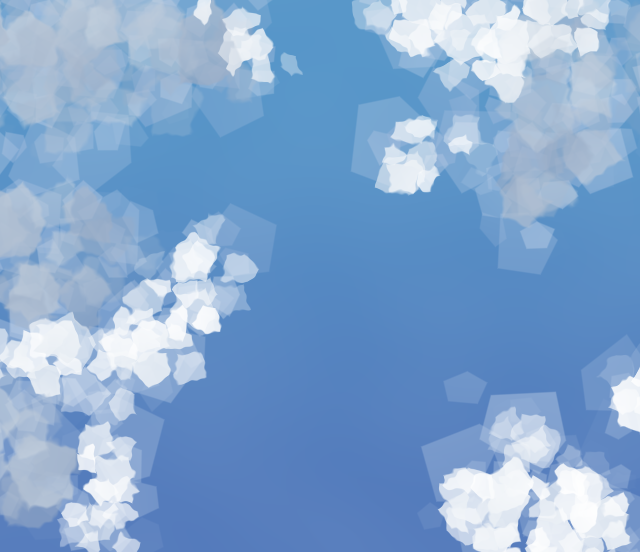
Reproduce this texture procedurally as a WebGL 2 fragment shader.

```glsl
#version 300 es
precision highp float;

uniform vec2 u_resolution;
out vec4 fragColor;

const float TAU = 6.28319;

float hash(vec2 p) {
  vec3 q = fract(p.xyx * vec3(0.1031, 0.1030, 0.0973));
  q += dot(q, q.yzx + 33.33);
  return fract((q.x + q.y) * q.z);
}

vec2 direction(float angle) {
  return vec2(cos(angle), sin(angle));
}

float cornerSlope(vec2 cell, vec2 offset) {
  return dot(direction(TAU * hash(cell)), offset);
}

float gradientNoise(vec2 p) {
  vec2 i = floor(p), f = fract(p);
  vec2 u = f * f * f * (f * (f * 6.0 - 15.0) + 10.0);
  vec2 e = vec2(1.0, 0.0);
  float low = mix(cornerSlope(i, f), cornerSlope(i + e.xy, f - e.xy), u.x);
  float high = mix(cornerSlope(i + e.yx, f - e.yx), cornerSlope(i + 1.0, f - 1.0), u.x);
  return mix(low, high, u.y);
}

// One soft elliptical mass: 1 at its centre, 0 on its rim
float mass(vec2 p, vec2 centre, vec2 radii, float angle) {
  vec2 axis = direction(angle), q = p - centre;
  return 1.0 - length(vec2(dot(q, axis), dot(q, vec2(-axis.y, axis.x))) / radii);
}

float shadedCloud(vec2 p) {
  float d = mass(p, vec2(0.06, 0.88), vec2(0.30, 0.21), -0.1);
  d = max(d, mass(p, vec2(0.34, 0.93), vec2(0.20, 0.10), -0.4));
  d = max(d, mass(p, vec2(1.05, 0.85), vec2(0.27, 0.18), 0.1));
  d = max(d, mass(p, vec2(0.95, 0.70), vec2(0.10, 0.18), 0.1));
  d = max(d, mass(p, vec2(0.07, 0.53), vec2(0.26, 0.15), 0.15));
  return max(d, mass(p, vec2(0.02, 0.20), vec2(0.14, 0.16), 0.0));
}

float sunlitCloud(vec2 p) {
  float d = mass(p, vec2(0.82, 0.94), vec2(0.23, 0.10), -0.5);
  d = max(d, mass(p, vec2(1.02, 0.97), vec2(0.14, 0.08), 0.0));
  d = max(d, mass(p, vec2(0.44, 0.92), vec2(0.14, 0.06), -0.6));
  d = max(d, mass(p, vec2(0.31, 0.43), vec2(0.23, 0.11), 1.0));
  d = max(d, mass(p, vec2(0.06, 0.35), vec2(0.19, 0.09), -0.1));
  d = max(d, mass(p, vec2(0.19, 0.10), vec2(0.09, 0.17), -0.1));
  d = max(d, mass(p, vec2(0.99, 0.07), vec2(0.25, 0.18), -0.35));
  d = max(d, mass(p, vec2(1.15, 0.28), vec2(0.08, 0.08), 0.0));
  return max(d, mass(p, vec2(0.78, 0.72), vec2(0.11, 0.07), 0.1));
}

// Irregular five-sided facet, as a signed distance
float facet(vec2 q, float size, vec2 seed) {
  float spin = TAU * hash(seed + 3.7), d = -size;
  for (int k = 0; k < 5; k++) {
    vec2 key = seed + 17.0 * float(k + 1);
    float angle = spin + TAU * (float(k) + 0.4 * hash(key)) / 5.0;
    d = max(d, dot(q, direction(angle)) - size * mix(0.6, 1.1, hash(key + 5.3)));
  }
  return d;
}

// Overlapping facets on a jittered grid, kept where the chosen cloud is dense
vec3 paintFacets(vec3 base, vec2 p, float cell, float seed, vec2 kinds, float threshold,
                 float strays, vec3 shade, vec3 light, float opacity, float softness) {
  for (int j = -1; j <= 1; j++)
    for (int i = -1; i <= 1; i++) {
      vec2 id = floor(p / cell) + vec2(i, j);
      vec2 key = id + seed + 50.0;
      vec2 jitter = vec2(hash(key), hash(key + 9.1));
      vec2 centre = (id + 0.2 + 0.6 * jitter) * cell;
      vec2 q = p - centre;
      float d = facet(q, cell * mix(0.42, 0.64, hash(key + 2.9)), key);
      d = max(d, length(q) - 1.15 * cell);
      if (d > softness) continue;
      vec2 cover = mix(vec2(-9.0), vec2(shadedCloud(centre), sunlitCloud(centre)), kinds);
      float density = max(cover.x, cover.y) + 0.3 * gradientNoise(centre * 9.0);
      float kept = smoothstep(threshold, threshold + 0.12, density);
      kept = max(kept, 0.8 * step(1.0 - strays, hash(key + 6.4)));
      float tone = hash(key + 4.2) + 0.35 * dot(q, direction(TAU * jitter.x)) / cell;
      float alpha = opacity * kept * mix(0.6, 1.0, hash(key + 7.7));
      alpha *= 1.0 - smoothstep(-softness, softness, d);
      base = mix(base, mix(shade, light, clamp(tone, 0.0, 1.0)), alpha);
    }
  return base;
}

void main() {
  vec2 p = gl_FragCoord.xy / u_resolution.y;
  float crisp = max(0.0018, 1.0 / u_resolution.y);
  vec2 ragged = p + 0.012 * vec2(gradientNoise(p * 24.0), gradientNoise(p * 24.0 + 40.0))
                  + 0.006 * vec2(gradientNoise(p * 65.0), gradientNoise(p * 65.0 + 70.0));

  // Clear sky
  vec3 color = mix(vec3(0.34, 0.49, 0.74), vec3(0.35, 0.595, 0.79), smoothstep(0.0, 0.95, p.y));
  color += vec3(0.025, 0.02, 0.01) * gradientNoise(p * vec2(4.0, 5.0) + 3.0);

  // Thin veils and stray shards
  vec3 haze = vec3(0.62, 0.72, 0.86), mist = vec3(0.78, 0.84, 0.92);
  color = paintFacets(color, p, 0.13, 11.0, vec2(1.0), 0.06, 0.0, haze, mist, 0.42, crisp);
  color = paintFacets(color, p, 0.055, 23.0, vec2(1.0), 0.12, 0.02, haze, mist, 0.45, crisp);

  // Shaded bodies
  vec3 slate = vec3(0.60, 0.67, 0.77), pearl = vec3(0.80, 0.84, 0.88);
  color = paintFacets(color, ragged, 0.11, 37.0, vec2(1.0, 0.0), 0.24, 0.0, slate, pearl, 0.80, 0.004);
  color = paintFacets(color, ragged, 0.075, 41.0, vec2(1.0, 0.0), 0.27, 0.0, slate, pearl, 0.55, 0.005);

  // Sunlit bodies
  vec3 cream = vec3(0.92, 0.94, 0.96), white = vec3(1.0);
  color = paintFacets(color, ragged, 0.08, 53.0, vec2(0.0, 1.0), 0.24, 0.0, cream, white, 0.95, crisp);
  color = paintFacets(color, ragged, 0.05, 67.0, vec2(0.0, 1.0), 0.20, 0.0, cream, white, 0.92, crisp);

  // Pale translucent shading over the bright parts
  color = paintFacets(color, p, 0.085, 79.0, vec2(1.0, 0.0), 0.38, 0.0, slate, pearl, 0.32, 0.003);

  fragColor = vec4(clamp(color, 0.0, 1.0), 1.0);
}
```
